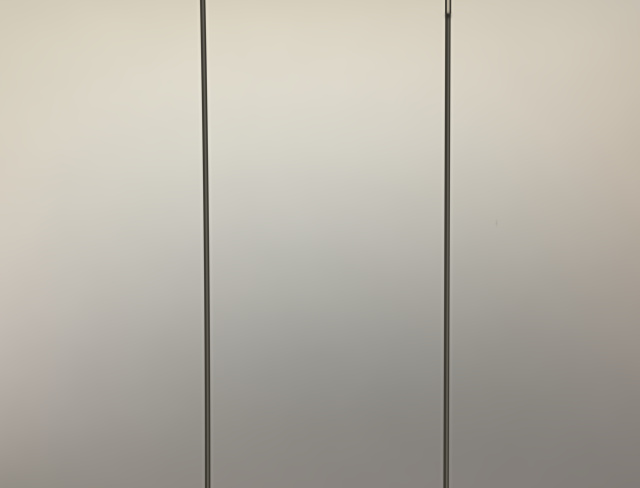
Give the GLSL for this texture, as a Shadertoy shader.

```glsl
// Three softly lit wall panels split by two thin, slightly leaning dark seams.
// Light is a smooth polynomial surface over a coarse colour grid; seams are
// horizontal distance profiles, with faint gradient noise for uneven paint.

#define SEAM_HALF_WIDTH 0.0042
#define SEAM_DARK vec3(0.23, 0.22, 0.19)
#define SEAM_CORE vec3(0.42, 0.41, 0.37)
#define LIP_GLOW 0.025
#define MOTTLE_SCALE 9.0
#define MOTTLE_AMOUNT 0.007
#define CLIP_COLOR vec3(0.72, 0.68, 0.61)
#define CLIP_BOTTOM 0.972

vec2 hashGradient(vec2 cell) {
    vec2 p = vec2(dot(cell, vec2(127.1, 311.7)), dot(cell, vec2(269.5, 183.3)));
    return 2.0 * fract(sin(p) * 43758.5) - 1.0;
}

float gradientNoise(vec2 p) {
    vec2 i = floor(p), f = fract(p);
    vec2 u = f * f * f * (f * (f * 6.0 - 15.0) + 10.0);
    vec2 e = vec2(0.0, 1.0);
    float low = mix(dot(hashGradient(i), f),
                    dot(hashGradient(i + e.yx), f - e.yx), u.x);
    float high = mix(dot(hashGradient(i + e.xy), f - e.xy),
                     dot(hashGradient(i + e.yy), f - e.yy), u.x);
    return mix(low, high, u.y);
}

// Cubic through four colours spaced evenly from bottom to top.
vec3 columnLight(float y, vec3 c0, vec3 c1, vec3 c2, vec3 c3) {
    float t = 3.0 * y, a = t - 1.0, b = t - 2.0, c = t - 3.0;
    return -c0 * a * b * c / 6.0 + c1 * t * b * c / 2.0
           - c2 * t * a * c / 2.0 + c3 * t * a * b / 6.0;
}

// Quadratic blend across the left, middle and right columns of light.
vec3 wallLight(vec2 uv) {
    vec3 left = columnLight(uv.y, vec3(0.57, 0.55, 0.52), vec3(0.73, 0.71, 0.68),
                            vec3(0.84, 0.82, 0.77), vec3(0.83, 0.80, 0.73));
    vec3 middle = columnLight(uv.y, vec3(0.54, 0.52, 0.50), vec3(0.64, 0.635, 0.61),
                              vec3(0.82, 0.81, 0.77), vec3(0.84, 0.81, 0.74));
    vec3 right = columnLight(uv.y, vec3(0.51, 0.49, 0.47), vec3(0.61, 0.59, 0.56),
                             vec3(0.77, 0.74, 0.69), vec3(0.80, 0.77, 0.71));
    float s = (uv.x - 0.5) / 0.4;
    return left * s * (s - 1.0) * 0.5 + middle * (1.0 - s * s)
           + right * s * (s + 1.0) * 0.5;
}

float band(float d, float halfWidth, float soft) {
    return 1.0 - smoothstep(halfWidth - soft, halfWidth + soft, abs(d));
}

// Pale lip, dark gap and a grey core set to one side.
vec3 drawSeam(vec3 base, float d, float coreShift, float soft) {
    base += LIP_GLOW * exp(-pow((abs(d) - 1.7 * SEAM_HALF_WIDTH) / 0.002, 2.0));
    base = mix(base, SEAM_DARK, band(d, SEAM_HALF_WIDTH, soft));
    float core = band(d - coreShift, 0.32 * SEAM_HALF_WIDTH, soft);
    return mix(base, SEAM_CORE, 0.8 * core);
}

void mainImage(out vec4 fragColor, in vec2 fragCoord) {
    vec2 uv = fragCoord / iResolution.xy;
    float aspect = iResolution.x / iResolution.y;
    float soft = max(0.75 / iResolution.x, 0.0012);
    vec3 color = wallLight(uv);

    // Uneven paint
    vec2 p = vec2(uv.x * aspect, uv.y);
    float mottle = gradientNoise(p * MOTTLE_SCALE)
                 + 0.5 * gradientNoise(p * MOTTLE_SCALE * 3.1);
    color += MOTTLE_AMOUNT * mottle;

    // Small mark on the right panel
    vec2 mark = (uv - vec2(0.776, 0.543)) / vec2(0.0015, 0.006);
    color -= 0.05 * exp(-dot(mark, mark));

    // Seams: the left one bows gently, the right one leans
    float leftX = 0.3245 - 0.0078 * uv.y * uv.y;
    float rightX = 0.6970 + 0.0030 * uv.y;
    color = drawSeam(color, uv.x - leftX, 0.0003, soft);
    color = drawSeam(color, uv.x - rightX, 0.0010, soft);

    // Metal clip at the top of the right seam
    float d = uv.x - rightX - 0.0004;
    float clipHeight = smoothstep(-0.003, 0.003, uv.y - CLIP_BOTTOM);
    vec3 metal = mix(SEAM_DARK, CLIP_COLOR, band(d, 0.0020, soft));
    color = mix(color, metal, clipHeight * band(d, 0.0046, soft));
    vec2 foot = vec2(d / 0.004, (uv.y - CLIP_BOTTOM + 0.004) / 0.006);
    color = mix(color, SEAM_DARK * 0.6, 0.8 * exp(-dot(foot, foot)));

    fragColor = vec4(clamp(color, 0.0, 1.0), 1.0);
}
```
